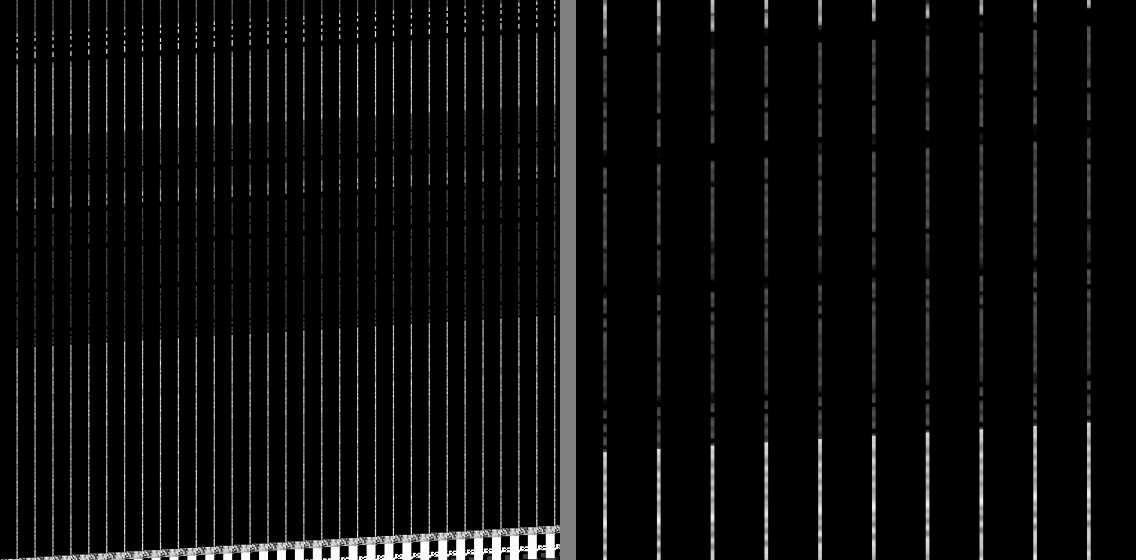
Left, the full canvas; right, a detail of the centre.
Reproduce this pattern procedurally as a Shadertoy shader.

```glsl
// Thin beaded grey lines on black, each repeat raised one small step over
// the last, above a slanted footer of white blocks and speckle.
// Built from a stepped column repeat, a banded level and cellular noise.

#define PERIOD 0.032      // spacing of the lines
#define FIRST_X 0.0306    // centre of the first line
#define LINE_WIDTH 0.0022
#define RISE 0.00195      // lift from one repeat to the next
#define BEADS 256.0       // bead cells over the height
#define FOOTER_TOP 0.998  // depth at which the footer begins
#define SPECKLE 384.0     // speckle cells over the canvas

float hash(vec2 p) {
    vec3 q = fract(vec3(p.xyx) * 0.1031);
    q += dot(q, q.yzx + 33.33);
    return fract((q.x + q.y) * q.z);
}

// Flat random cells whose borders are softened over aa cell units
float cellNoise(vec2 p, float aa) {
    p -= 0.5;
    vec2 i = floor(p);
    vec2 w = clamp((fract(p) - 0.5) / aa + 0.5, 0.0, 1.0);
    float low = mix(hash(i), hash(i + vec2(1, 0)), w.x);
    float high = mix(hash(i + vec2(0, 1)), hash(i + vec2(1, 1)), w.x);
    return mix(low, high, w.y);
}

float edge(float at, float x, float px) {
    return clamp((x - at) / px + 0.5, 0.0, 1.0);
}

float band(float from, float to, float x, float px) {
    return edge(from, x, px) - edge(to, x, px);
}

// Share of a pixel covered by a line at distance d
float lineCoverage(float d, float px) {
    return clamp((LINE_WIDTH + px) * 0.5 - abs(d), 0.0, min(LINE_WIDTH, px)) / px;
}

// Brightness along a line, from the top down
float lineLevel(float depth, float column, float px) {
    float aa = max(px * BEADS, 0.6);
    float bead = cellNoise(vec2(0.5, depth * BEADS + 40.0), aa);
    bead = mix(bead, cellNoise(vec2(column + 0.5, depth * BEADS), aa), 0.2);
    float ripple = 0.12 * sin(depth * 900.0);

    float level = 0.42;
    level = mix(level, 0.76, edge(0.115, depth, px));
    level = mix(level, 0.34, edge(0.245, depth, px));
    level = mix(level, 0.65, band(0.352, 0.382, depth, px));
    level = mix(level, 0.28, band(0.382, 0.622, depth, px));
    level = mix(level, 0.76, edge(0.622, depth, px));
    level *= 0.7 + 0.55 * bead + ripple;

    // Broken dots near the top, and gaps in the faint stretch
    float dots = smoothstep(0.4, 0.6, bead);
    level = mix(level, 0.9 * dots, band(0.06, 0.115, depth, px));
    float gaps = smoothstep(0.1, 0.35, bead);
    return level * mix(1.0, gaps, band(0.245, 0.622, depth, px));
}

// Speckled rim, alternating blocks, then small squares
float footer(float phase, float depth, float px) {
    vec2 p = vec2(phase * PERIOD, depth);
    float grain = cellNoise(p * SPECKLE + 70.0, px * SPECKLE);
    float blocks = band(-0.5, 0.0, phase, px / PERIOD);
    float rim = mix(grain, 0.95, 0.45 * blocks);
    float squares = cellNoise(p * 4.0 / PERIOD + 11.0, px * 4.0 / PERIOD);
    squares = smoothstep(0.4, 0.5, squares);

    float value = mix(rim, blocks, edge(0.014, depth, px));
    float lowRow = band(0.034, 0.043, depth, px);
    value = mix(value, max(blocks, smoothstep(0.3, 0.6, grain)), lowRow);
    float mixedRow = max(0.25 * squares, blocks * mix(0.3, 1.0, squares));
    return mix(value, mixedRow, edge(0.048, depth, px));
}

void mainImage(out vec4 fragColor, in vec2 fragCoord) {
    vec2 uv = fragCoord / iResolution.xy;
    float px = 1.0 / min(iResolution.x, iResolution.y);

    // Each column ends just past its line and is lifted by its index
    float u = (uv.x - FIRST_X) / PERIOD;
    float column = ceil(u - 0.08);
    float phase = u - column;
    float depth = 1.0 - uv.y + RISE * column;

    float value = lineCoverage(phase * PERIOD, px) * lineLevel(depth, column, px);
    float below = depth - FOOTER_TOP;
    value = mix(value, footer(phase, below, px), edge(0.0, below, px));
    fragColor = vec4(vec3(clamp(value, 0.0, 0.99)), 1.0);
}
```
